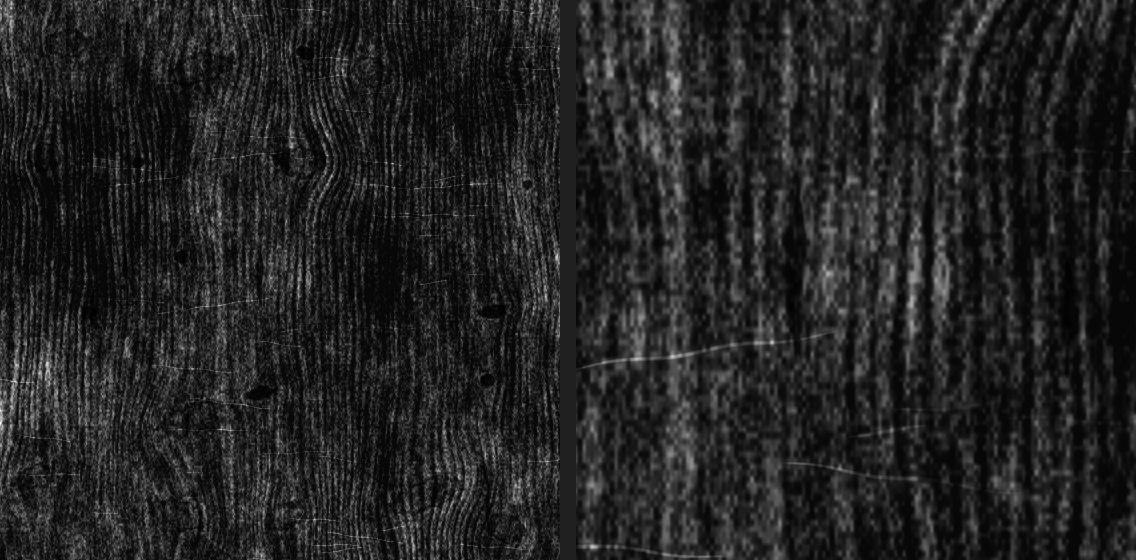
Left, the full canvas; right, a detail of the centre.
This texture is drawn by a WebGL 1 fragment shader. Its source:

```glsl
precision highp float;
// Blackened, weathered wood: upright grain ridges, knots, cracks and fine scratches.

uniform vec2 u_resolution;

const float RIDGES = 76.0;           // grain ridges across the canvas
const float RIDGE_DEPTH = 0.78;
const float KNOT_CELLS = 5.0;        // knot grid, at most one knot per cell
const float HOLE_CHANCE = 0.36;
const float EYE_CHANCE = 0.34;
const vec2 SCRATCH_CELL = vec2(0.12, 0.025);
const float SCRATCH_WIDTH = 0.0011;
const vec2 CRACK_CELL = vec2(0.16, 0.10);
const float CRACK_WIDTH = 0.0055;
const vec2 GRIT = vec2(420.0, 270.0);
const vec3 TONE = vec3(0.095, 0.085, 0.026); // quadratic from relief to grey

float hash(vec2 p) {
  vec3 q = fract(p.xyx * 0.1031);
  q += dot(q, q.yzx + 33.33);
  return fract((q.x + q.y) * q.z);
}

// Value noise scaled to zero mean and about unit deviation
float noise(vec2 p) {
  vec2 i = floor(p), f = fract(p);
  f = f * f * (3.0 - 2.0 * f);
  float low = mix(hash(i), hash(i + vec2(1.0, 0.0)), f.x);
  float high = mix(hash(i + vec2(0.0, 1.0)), hash(i + 1.0), f.x);
  return (mix(low, high, f.y) - 0.5) * 4.65;
}

// Scattered knots: x = sideways bend of the grain, y = dark mask, z = light rim
vec3 knots(vec2 p) {
  vec3 sum = vec3(0.0);
  vec2 cell = floor(p * KNOT_CELLS);
  float wobble = 0.10 * noise(p * 65.0) + 0.08 * noise(p * 150.0);
  for (int j = -1; j <= 1; j++) {
    for (int i = -1; i <= 1; i++) {
      vec2 id = cell + vec2(float(i), float(j));
      float kind = hash(id + 7.3);
      float hole = step(kind, HOLE_CHANCE);
      float eye = step(1.0 - EYE_CHANCE, kind);
      float size = hash(id + 11.9);
      vec2 centre = (id + 0.2 + 0.6 * vec2(hash(id + 1.7), hash(id + 4.1))) / KNOT_CELLS;
      vec2 radius = mix(vec2(0.010 + 0.018 * size * size, 0.011),
                        vec2(0.022 + 0.032 * size, 0.019 + 0.006 * size), eye);
      vec2 d = p - centre;
      d.y -= d.x * (hash(id + 5.3) - 0.5) * 0.6;
      float r = length(d / radius) + wobble;
      // Grain parts around the knot and leans to one side
      vec2 reach = d / (radius * vec2(2.0, 2.8));
      float pull = exp(-dot(reach, reach)) * (hole + eye);
      float side = hash(id + 9.1) - 0.5;
      sum.x += pull * (side * radius.x - 0.5 * d.x);
      // Open holes are filled, closed eyes are drawn as rings
      float ring = exp(-pow((r - 1.0) * 7.0, 2.0));
      float core = exp(-pow((r - 0.45) * 8.0, 2.0));
      sum.y += hole * (1.0 - smoothstep(0.8, 1.15, r)) + eye * (0.75 * ring + 0.4 * core);
      sum.z += (hole + eye) * exp(-pow((r - 1.35) * 6.0, 2.0));
    }
  }
  return sum;
}

// Scattered tapered strokes lying along x
float strokes(vec2 p, vec2 size, float chance, float width, float tilt) {
  float mask = 0.0;
  vec2 cell = floor(p / size);
  for (int j = -1; j <= 1; j++) {
    for (int i = -1; i <= 1; i++) {
      vec2 id = cell + vec2(float(i), float(j));
      vec2 d = p - (id + vec2(hash(id + 3.7), hash(id + 8.3))) * size;
      d.y -= d.x * (hash(id + 6.1) - 0.5) * tilt + 0.0012 * sin(d.x * 90.0);
      float along = d.x / (size.x * (0.15 + 0.6 * hash(id + 12.7)));
      float taper = max(1.0 - along * along, 0.0);
      float line = 1.0 - smoothstep(0.3 * width * taper, width * taper + 0.0009, abs(d.y));
      mask = max(mask, step(hash(id + 2.9), chance) * line * smoothstep(0.0, 0.3, taper));
    }
  }
  return mask;
}

void main() {
  vec2 p = gl_FragCoord.xy / min(u_resolution.x, u_resolution.y);
  vec3 knot = knots(p);

  // Wavy coordinate across the grain
  float x = p.x + knot.x + 0.005 * sin(p.y * 7.0 + p.x * 9.0)
          + 0.0018 * sin(p.y * 24.0 + p.x * 31.0) + 0.003 * noise(p * vec2(9.0, 6.0));

  // Ridges fade in and out over the board
  float phase = 6.2832 * (RIDGES * x + 0.32 * noise(vec2(x * 25.0, p.y * 3.0)));
  float ridge = sin(phase) + 0.3 * sin(2.0 * phase + 0.8);
  float ridgeGain = clamp(0.6 + 0.33 * noise(p * vec2(5.0, 3.0) + 17.0), 0.1, 1.15);

  // Worn patches, fibres and grit
  float mottle = 0.33 * noise(p * vec2(4.5, 3.2) + 3.0) + 0.25 * noise(p * vec2(13.0, 6.0));
  float blotch = 0.28 * noise(p * vec2(48.0, 24.0));
  float fibre = 0.36 * noise(vec2(x * 140.0, p.y * 8.0))
              + 0.26 * noise(vec2(x * 300.0, p.y * 34.0));
  float grit = 0.45 * noise(p * GRIT) + 0.28 * noise(p * GRIT * 0.47 + 5.0);
  float relief = mottle + blotch + fibre + grit + RIDGE_DEPTH * ridgeGain * ridge;

  // Pale scratches in clusters, dark cracks with the grain
  float cluster = smoothstep(-0.3, 1.2, noise(p * vec2(5.0, 7.0) + 41.0));
  float scratch = strokes(p, SCRATCH_CELL, 0.3, SCRATCH_WIDTH, 0.3) * cluster;
  float crack = strokes(p.yx, CRACK_CELL, 0.15, CRACK_WIDTH, 0.06);
  crack *= smoothstep(-1.6, -0.2, noise(p * vec2(170.0, 60.0)));
  relief += 1.3 * scratch + 0.45 * knot.z;

  float z = max(relief, -1.6);
  float grey = TONE.x + TONE.y * z + TONE.z * z * z;
  float dark = clamp(max(knot.y, crack), 0.0, 1.0);
  gl_FragColor = vec4(vec3(grey * (1.0 - 0.78 * dark)), 1.0);
}
```
